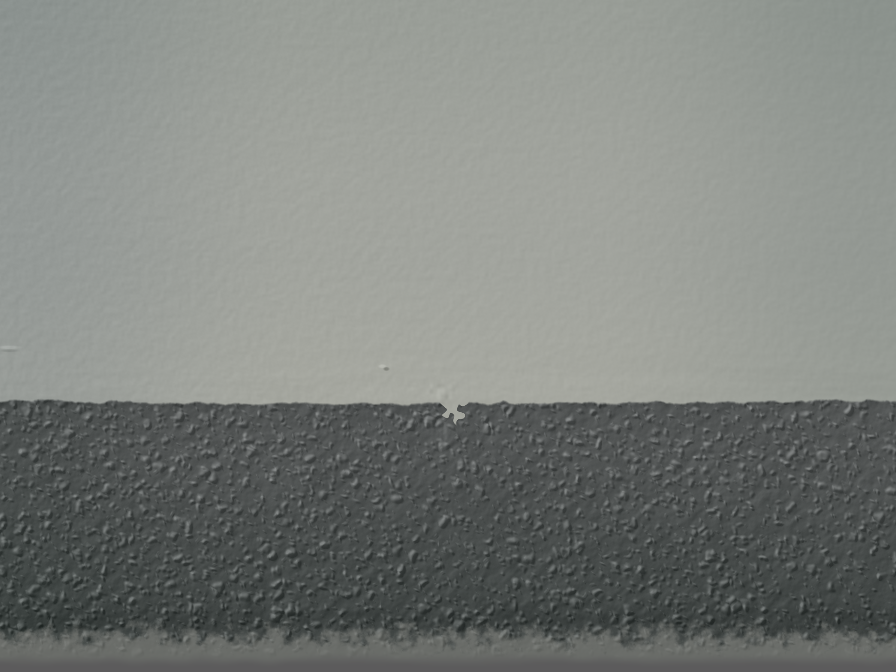
Reproduce this texture procedurally as a WebGL 1 fragment shader.

```glsl
precision highp float;
// A pale painted wall above a dark band of rough plaster with a pale ledge below.
// Value noise roughens the paint and the borders; scattered warped grains form a
// height field whose slope toward the light gives the plaster its relief.
uniform vec2 u_resolution;

// Step toward the light, at the upper left.
const vec2 LIGHT_STEP = vec2(-0.0030, 0.0033);

float hash(vec2 p) {
  vec3 q = fract(vec3(p.xyx) * 0.1031);
  q += dot(q, q.yzx + 33.33);
  return fract((q.x + q.y) * q.z);
}

float noise(vec2 p) {
  vec2 i = floor(p), f = fract(p);
  f = f * f * (3.0 - 2.0 * f);
  float low = mix(hash(i), hash(i + vec2(1.0, 0.0)), f.x);
  float high = mix(hash(i + vec2(0.0, 1.0)), hash(i + vec2(1.0)), f.x);
  return mix(low, high, f.y);
}

float fbm(vec2 p) {
  float sum = 0.0, gain = 0.5;
  for (int i = 0; i < 4; i++) {
    sum += gain * noise(p);
    p = p * 2.03 + 17.1;
    gain *= 0.5;
  }
  return sum / 0.9375;
}

// Tallest grain over p: one jittered, warped dome per cell.
float grains(vec2 p, float scale, float density) {
  vec2 q = p * scale;
  q += 0.45 * (vec2(noise(q * 2.1), noise(q * 2.1 + 41.0)) - 0.5);
  vec2 cell = floor(q);
  float height = 0.0;
  for (int j = -1; j <= 1; j++) {
    for (int i = -1; i <= 1; i++) {
      vec2 id = cell + vec2(float(i), float(j));
      vec2 center = id + 0.1 + 0.8 * vec2(hash(id + 3.7), hash(id + 71.3));
      float radius = mix(0.2, 0.46, hash(id + 19.9));
      float present = step(hash(id + 50.5), density);
      float dome = 1.0 - smoothstep(0.0, 1.0, length(q - center) / radius);
      height = max(height, present * dome * radius * 2.6);
    }
  }
  return height;
}

// Grains over a fine grit drawn out along the rising diagonal.
float plasterHeight(vec2 p, float density) {
  vec2 diagonal = vec2(p.x + p.y, p.y - p.x) * vec2(38.0, 62.0);
  return grains(p, 48.0, density) + 0.5 * grains(p + 5.3, 80.0, density)
       + 0.75 * fbm(diagonal);
}

float plasterSlope(vec2 p, float density) {
  return plasterHeight(p, density) - plasterHeight(p + LIGHT_STEP, density);
}

// Soft-edged ellipse mask.
float blot(vec2 p, vec2 center, vec2 radii) {
  return 1.0 - smoothstep(0.3, 1.0, length((p - center) / radii));
}

vec3 wallColor(vec2 p, float aspect) {
  float x = p.x / aspect;
  vec3 color = mix(vec3(0.578, 0.598, 0.587), vec3(0.632, 0.642, 0.617),
                   smoothstep(0.0, 0.36, x));
  color -= vec3(0.056, 0.046, 0.042) * smoothstep(0.64, 1.0, x);
  color += vec3(0.016, 0.013, 0.008) * (1.0 - smoothstep(0.4, 0.65, p.y));
  color -= vec3(0.034, 0.026, 0.026) * smoothstep(0.68, 1.05, p.y);
  // Fine relief, fading to the right, and faint horizontal brush strokes.
  vec2 q = p * 110.0;
  float relief = fbm(q) - fbm(q + vec2(-0.4, 0.4));
  float strokes = noise(vec2(p.x * 7.0, p.y * 140.0)) - 0.5;
  color += mix(0.042, 0.026, x) * relief;
  color += strokes * (0.003 + 0.014 * (1.0 - smoothstep(0.41, 0.5, p.y)));
  // Small chips in the paint.
  color -= 0.14 * blot(p, vec2(0.575, 0.451), vec2(0.006, 0.004));
  color += 0.06 * blot(p, vec2(0.569, 0.455), vec2(0.008, 0.004));
  color += 0.06 * blot(p, vec2(0.014, 0.483), vec2(0.022, 0.004));
  color -= 0.05 * blot(p, vec2(0.014, 0.478), vec2(0.018, 0.003));
  float flake = blot(p, vec2(0.655, 0.415), vec2(0.026, 0.024));
  return color + 0.12 * flake * (noise(p * vec2(170.0, 110.0)) - 0.4);
}

vec3 plasterColor(vec2 p, float aspect) {
  float density = mix(0.88, 0.65, p.x / aspect);
  float height = plasterHeight(p, density);
  float slope = plasterSlope(p, density);
  vec3 color = mix(vec3(0.268, 0.287, 0.281), vec3(0.328, 0.339, 0.337),
                   smoothstep(0.08, 0.36, p.y));
  color -= vec3(0.02, 0.015, 0.017) * (1.0 - smoothstep(0.0, 0.3, p.x));
  color -= 0.03 * exp(-pow((p.y - 0.075) / 0.018, 2.0));
  color += 0.045 * (height - 0.55) + clamp(0.15 * slope, -0.09, 0.15);
  return color + 0.02 * (fbm(p * 12.0) - 0.5);
}

vec3 ledgeColor(vec2 p) {
  float face = smoothstep(0.008, 0.028, p.y + 0.006 * (noise(p * 30.0) - 0.5));
  vec3 color = mix(vec3(0.36, 0.358, 0.36), vec3(0.415, 0.425, 0.41), face);
  float slope = clamp(plasterSlope(p, 0.6), -0.8, 0.8);
  return color + 0.1 * slope * smoothstep(0.015, 0.05, p.y);
}

void main() {
  vec2 p = gl_FragCoord.xy / u_resolution.y;
  float aspect = u_resolution.x / u_resolution.y;
  float soft = 0.6 / u_resolution.y + 0.0014;

  // Ragged upper border with a tapered notch of wall paint running down.
  float border = 0.4 + 0.01 * (fbm(vec2(p.x * 48.0, p.y * 20.0)) - 0.5);
  border += 0.003 * (1.0 - smoothstep(0.0, 0.3, p.x)) + 0.003 * smoothstep(1.0, 1.3, p.x);
  float notchX = p.x - 0.506 * aspect + 0.02 * (noise(p * 110.0) - 0.5);
  border -= 0.032 * (1.0 - smoothstep(0.0, 0.019, abs(notchX)));
  float wall = smoothstep(-soft, soft, p.y - border);

  vec3 plaster = plasterColor(p, aspect);
  float crack = blot(p, vec2(0.495 * aspect, 0.355), vec2(0.008, 0.045));
  plaster += 0.1 * crack * noise(p * 140.0);
  plaster -= 0.02 * exp(-abs(p.y - border + 0.004) / 0.004);

  float ledgeTop = 0.055 + 0.06 * (fbm(p * 70.0) - 0.5);
  vec3 color = mix(ledgeColor(p), plaster, smoothstep(-0.016, 0.016, p.y - ledgeTop));
  gl_FragColor = vec4(mix(color, wallColor(p, aspect), wall), 1.0);
}
```
